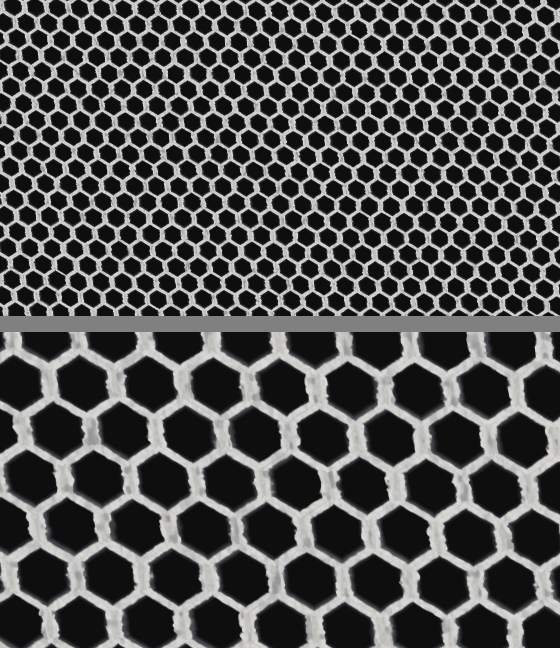
Top: the whole. Bottom: its middle third, enlarged.
Reproduce this texture procedurally as a Shadertoy shader.

```glsl
#define PITCH 0.0701          // cell spacing, in canvas heights
#define ROW_STEP 0.726        // row spacing, in cell spacings
#define SHEAR vec2(0.12, 0.016)
#define ORIGIN vec2(0.0175, 0.006)
#define HOLE 0.373            // half width of an opening
#define FLOOR_HOLE 0.342      // half width of its dark far end
#define ROUGHNESS 0.045
#define BLACK vec3(0.055, 0.055, 0.055)
#define SHADOW vec3(0.19, 0.20, 0.22)
#define STEEL vec3(0.40, 0.41, 0.42)
#define SILVER vec3(0.72, 0.72, 0.71)
#define HIGHLIGHT vec3(0.86, 0.85, 0.84)

float hash(vec2 p) {
    return fract(sin(dot(p, vec2(127.1, 311.7))) * 43758.5453);
}

float noise(vec2 p) {
    vec2 i = floor(p), f = fract(p);
    f = f * f * (3.0 - 2.0 * f);
    return mix(mix(hash(i), hash(i + vec2(1, 0)), f.x),
               mix(hash(i + vec2(0, 1)), hash(i + vec2(1, 1)), f.x), f.y);
}

// Distance to a pointy-topped hexagon, negative inside
float hexDistance(vec2 p, float halfWidth) {
    p = abs(p);
    return max(p.x, dot(p, vec2(0.53, 0.848))) - halfWidth;
}

// Position within the nearest cell (xy) and the cell index (zw)
vec4 nearestCell(vec2 p) {
    vec2 size = vec2(1.0, 2.0 * ROW_STEP);
    vec2 evenId = floor(p / size + 0.5);
    vec2 oddId = floor(p / size) + 0.5;
    vec2 even = p - evenId * size;
    vec2 odd = p - oddId * size;
    return dot(even, even) < dot(odd, odd) ? vec4(even, evenId) : vec4(odd, oddId);
}

void mainImage(out vec4 fragColor, in vec2 fragCoord) {
    // Slightly skewed, gently warped sheet
    vec2 p = (fragCoord - 0.5 * iResolution.xy) / iResolution.y - ORIGIN;
    p += SHEAR * p.yx;
    p += 0.0016 * sin(p.yx * vec2(13.0, 9.0));
    p /= PITCH;
    float pixel = 1.0 / (iResolution.y * PITCH);

    vec4 cell = nearestCell(p);
    vec2 local = cell.xy;
    vec2 id = cell.zw * 2.0;
    vec2 jitter = vec2(hash(id), hash(id + 37.0)) - 0.5;

    // Upright walls are thick and ragged, slanted ones thin and clean
    vec2 a = abs(local);
    float upright = smoothstep(-0.02, 0.06, a.x - dot(a, vec2(0.53, 0.848)));
    float grain = noise(p * 9.0);
    float fine = noise(p * 23.0 + 5.0);
    float wear = (grain + 0.5 * fine - 0.75) * ROUGHNESS * mix(0.4, 1.5, upright);

    vec2 center = local - 0.035 * jitter;
    float rim = hexDistance(center, HOLE + 0.012 * jitter.x) + wear;
    vec2 lean = vec2(0.014, 0.010) + 0.045 * jitter.yx;
    float depth = hexDistance(center - lean, FLOOR_HOLE) + 0.5 * wear;

    // Front faces: pale edges, duller and mottled between them
    float crest = 1.0 - smoothstep(0.015, 0.055, abs(rim - 0.045));
    float light = 0.15 + 0.55 * crest + 0.55 * (fine - 0.4) + 0.25 * (grain - 0.5);
    vec3 face = mix(SILVER, HIGHLIGHT, clamp(light, 0.0, 1.0));
    float pits = smoothstep(0.55, 0.9, noise(p * vec2(13.0, 7.0) + 19.0));
    face = mix(face, STEEL, 0.45 * pits * mix(0.4, 1.0, upright));

    // Inner walls fade into the openings
    vec3 inner = mix(SHADOW, STEEL, smoothstep(0.0, 0.07, depth) * (0.4 + 0.6 * grain));
    vec3 color = mix(BLACK, inner, smoothstep(-0.02 - pixel, 0.02 + pixel, depth));
    float edge = max(0.7 * pixel, 0.018);
    color = mix(color, face, smoothstep(-edge, edge, rim));

    fragColor = vec4(color, 1.0);
}
```
